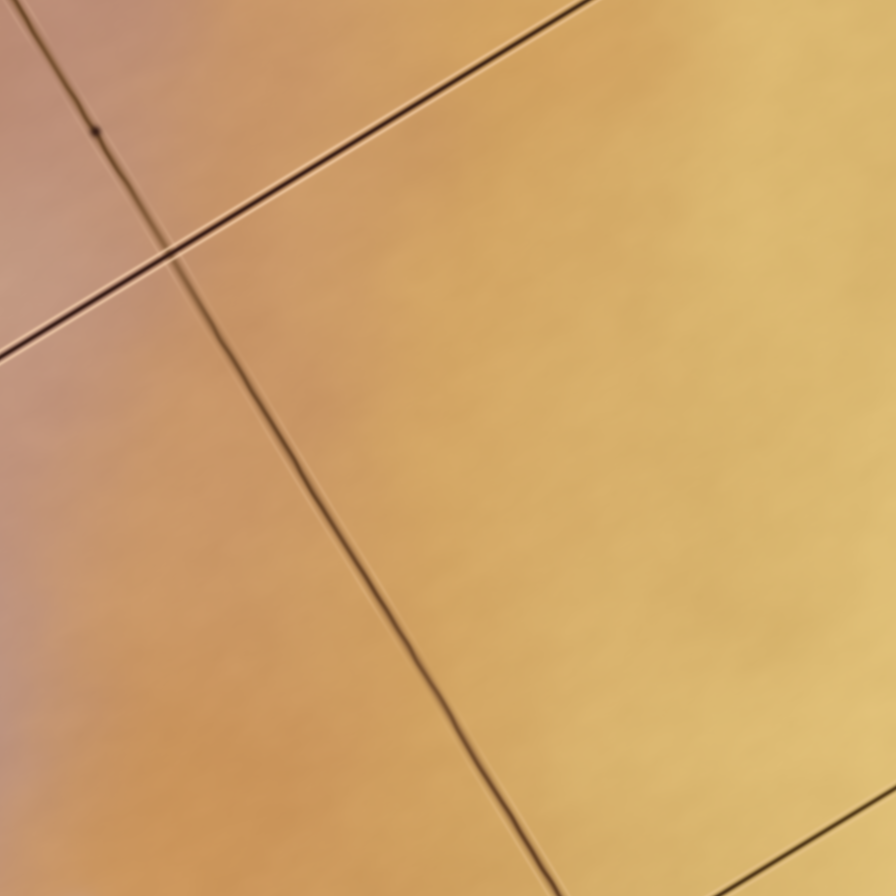
Write a three.js fragment shader that draws this texture.

```glsl
// Large square glazed tiles laid on a slant, warming from mauve to gold.
// A rotated grid gives thin dark seams one way and softer brown seams the other;
// fractal noise mottles the glaze and varies the seams.
varying vec2 vUv;

// Layout, in canvas units
const vec2 CORNER = vec2(0.189, 0.716);      // where two seams cross
const vec2 ALONG = vec2(0.8545, 0.5195);     // unit direction of thin seams
const float PITCH = 0.93;                    // tile side
const float THIN_WIDTH = 0.0029;
const float WIDE_WIDTH = 0.0050;
const float CORE_WIDTH = 0.0024;
const float RIM_WIDTH = 0.0021;
const vec2 CHIP = vec2(0.001, -0.160);       // nick beside a wide seam
const float CHIP_SIZE = 0.0058;
const float MOTTLE = 0.045;
const float GRAIN = 0.024;

// Glaze, from left to right
const vec3 MAUVE = vec3(0.745, 0.565, 0.480);
const vec3 TAN = vec3(0.785, 0.585, 0.405);
const vec3 AMBER = vec3(0.822, 0.637, 0.382);
const vec3 GOLD = vec3(0.855, 0.715, 0.435);
const vec3 STRAW = vec3(0.875, 0.750, 0.465);
const vec3 ORANGE = vec3(0.800, 0.580, 0.330);
const vec3 LILAC = vec3(0.725, 0.570, 0.510);
const vec3 PALE = vec3(0.785, 0.635, 0.540);
const vec3 SHADE = vec3(0.700, 0.510, 0.420);

// Seams
const vec3 UMBER = vec3(0.190, 0.090, 0.070);
const vec3 OLIVE = vec3(0.300, 0.205, 0.080);
const vec3 BROWN = vec3(0.520, 0.360, 0.220);
const vec3 CORE = vec3(0.370, 0.235, 0.120);
const vec3 RIM = vec3(0.980, 0.840, 0.700);

float hash(vec2 p) {
  vec3 q = fract(vec3(p.xyx) * 0.1031);
  q += dot(q, q.yzx + 33.33);
  return fract((q.x + q.y) * q.z);
}

float noise(vec2 p) {
  vec2 i = floor(p), f = fract(p);
  f = f * f * (3.0 - 2.0 * f);
  return mix(mix(hash(i), hash(i + vec2(1.0, 0.0)), f.x),
             mix(hash(i + vec2(0.0, 1.0)), hash(i + 1.0), f.x), f.y);
}

float fbm(vec2 p) {
  float sum = 0.0, gain = 0.5;
  for (int i = 0; i < 5; i++) {
    sum += gain * noise(p);
    p = mat2(0.8, 0.6, -0.6, 0.8) * p * 2.03 + 17.3;
    gain *= 0.5;
  }
  return sum;
}

float bell(float d, float width) {
  return exp(-d * d / (width * width));
}

float blob(vec2 p, vec2 center, vec2 size) {
  vec2 d = (p - center) / size;
  return exp(-dot(d, d));
}

// Signed distance to the nearest repeat of a seam
float seam(float x) {
  return mod(x + 0.5 * PITCH, PITCH) - 0.5 * PITCH;
}

vec3 glaze(vec2 p, vec2 q) {
  float cloud = fbm(p * 6.0 + 40.0) - 0.48;
  float t = p.x * 0.94 + 0.13 * (1.0 - p.y) + 0.12 * cloud;
  vec3 c = mix(MAUVE, TAN, smoothstep(0.06, 0.30, t));
  c = mix(c, AMBER, smoothstep(0.28, 0.58, t));
  c = mix(c, GOLD, smoothstep(0.46, 0.90, t));
  c = mix(c, STRAW, smoothstep(0.84, 1.14, t));

  // Broad stains and blooms
  vec2 w = p + 0.10 * cloud;
  c = mix(c, ORANGE, 0.70 * blob(w, vec2(0.22, 0.06), vec2(0.20, 0.26)));
  c = mix(c, ORANGE, 0.35 * blob(w, vec2(0.66, 0.95), vec2(0.15, 0.08)));
  c = mix(c, LILAC, 0.80 * blob(w, vec2(-0.01, 0.25), vec2(0.08, 0.18)));
  c = mix(c, PALE, 0.60 * blob(w, vec2(0.0, 0.70), vec2(0.12, 0.13)));
  c = mix(c, PALE, 0.80 * blob(w, vec2(0.09, -0.01), vec2(0.035, 0.025)));
  c = mix(c, SHADE, 0.50 * blob(w, vec2(0.0, 0.95), vec2(0.10, 0.15)));

  // Soft mottling and fine streaks along the tile
  float streak = fbm(q * vec2(22.0, 44.0) + 80.0) - 0.48;
  return c + MOTTLE * cloud * vec3(0.8, 1.0, 0.9) + GRAIN * streak;
}

void main() {
  vec2 p = vUv, d = p - CORNER;
  vec2 q = vec2(dot(d, ALONG), dot(d, vec2(ALONG.y, -ALONG.x)));
  vec3 color = glaze(p, q);

  // Wide brown seams: soft shoulder, dark core that fades and wanders
  float wear = noise(vec2(q.y * 16.0, 3.0));
  float wide = seam(q.x) + 0.0016 * (noise(vec2(q.y * 12.0, 8.0)) - 0.5);
  float wander = 0.0022 * (noise(vec2(q.y * 45.0, 5.0)) - 0.5);
  float depth = smoothstep(-0.02, 0.14, abs(q.y)) * (0.45 + 0.40 * wear);
  color = mix(color, RIM, 0.22 * wear * bell(abs(wide) - 0.0098, RIM_WIDTH));
  color = mix(color, BROWN, 0.78 * bell(wide, WIDE_WIDTH));
  color = mix(color, CORE, depth * bell(wide + wander, CORE_WIDTH));

  // Thin dark seams with pale rims, softer toward the gold side
  float thin = seam(q.y);
  float warmth = smoothstep(0.3, 1.0, p.x);
  float thinRim = bell(abs(thin) - 0.0064, RIM_WIDTH);
  color = mix(color, RIM, mix(0.58, 0.20, warmth) * thinRim);
  color = mix(color, mix(UMBER, OLIVE, warmth), 0.93 * bell(thin, THIN_WIDTH));

  // Chipped nick
  color = mix(color, UMBER, 0.85 * bell(length(q - CHIP), CHIP_SIZE));

  gl_FragColor = vec4(clamp(color, 0.0, 1.0), 1.0);
}
```
